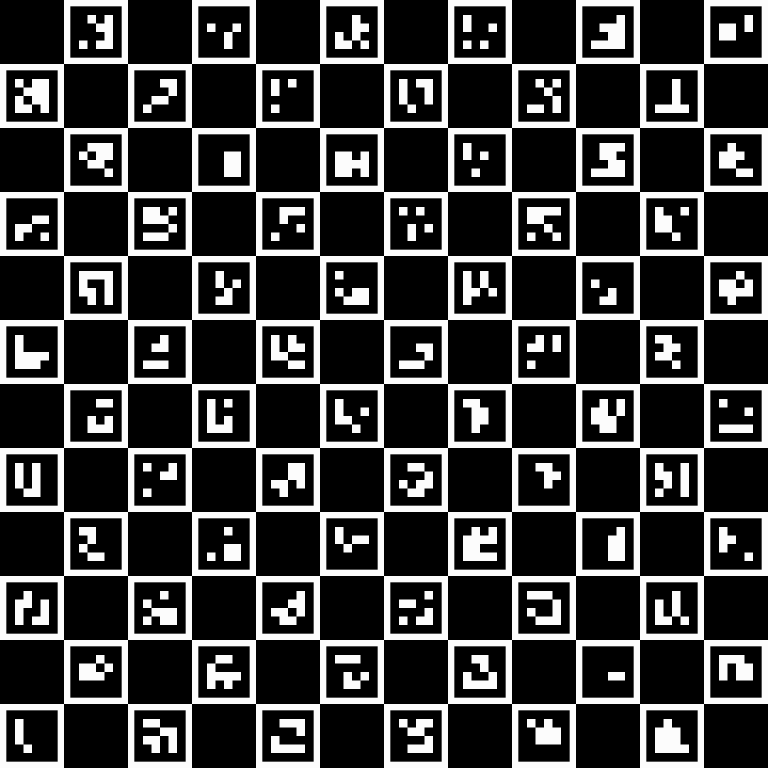
Give the GLSL for this pattern, as a Shadertoy shader.

```glsl
// Checkerboard of black squares and white-framed square markers with random 4x4 bit codes.

#define CELLS 12.0          // checker cells across and down
#define FRAME 0.1           // white frame width, in cells
#define MODULES 6.0         // modules across a marker, black rim included
#define BITS 4.0            // code bits across a marker
#define BIT_DENSITY 0.46    // share of white bits
#define SEED 7u
#define SAMPLES 6           // antialiasing samples per pixel side
#define BLACK vec3(0.0)
#define WHITE vec3(0.99)

// Integer hash of a bit position on the whole board, from 0 to 1
float hash(uvec2 p) {
    uint h = p.x * 1597334673u ^ p.y * 3812015801u ^ SEED * 2798796415u;
    h = (h ^ (h >> 16)) * 2246822519u;
    h = (h ^ (h >> 13)) * 3266489917u;
    return float((h ^ (h >> 16)) >> 8) / 16777216.0;
}

// 1 inside the box from lo to hi, both sides alike
float insideBox(vec2 p, float lo, float hi) {
    vec2 inside = step(vec2(lo), p) * step(p, vec2(hi));
    return inside.x * inside.y;
}

// Marker over the unit cell: white frame, black rim, random bits
float marker(vec2 p, vec2 cell) {
    float frame = 1.0 - insideBox(p, FRAME, 1.0 - FRAME);
    vec2 module = (p - FRAME) / (1.0 - 2.0 * FRAME) * MODULES;
    float rim = 0.5 * (MODULES - BITS);
    float codeArea = insideBox(module, rim, MODULES - rim);
    vec2 bit = clamp(floor(module - rim), 0.0, BITS - 1.0);
    float lit = step(hash(uvec2(cell * BITS + bit)), BIT_DENSITY);
    return max(frame, codeArea * lit);
}

// Whiteness of the board, markers on every second cell
float board(vec2 uv) {
    vec2 p = uv * CELLS;
    vec2 cell = floor(p);
    float hasMarker = 1.0 - mod(cell.x + cell.y, 2.0);
    return hasMarker * marker(fract(p), cell);
}

void mainImage(out vec4 fragColor, in vec2 fragCoord) {
    // Average a grid of samples over the pixel for smooth edges
    float white = 0.0;
    for (int y = 0; y < SAMPLES; y++) {
        for (int x = 0; x < SAMPLES; x++) {
            vec2 offset = (vec2(x, y) + 0.5) / float(SAMPLES) - 0.5;
            white += board((fragCoord + offset) / iResolution.xy);
        }
    }
    white /= float(SAMPLES * SAMPLES);
    fragColor = vec4(mix(BLACK, WHITE, white), 1.0);
}
```
